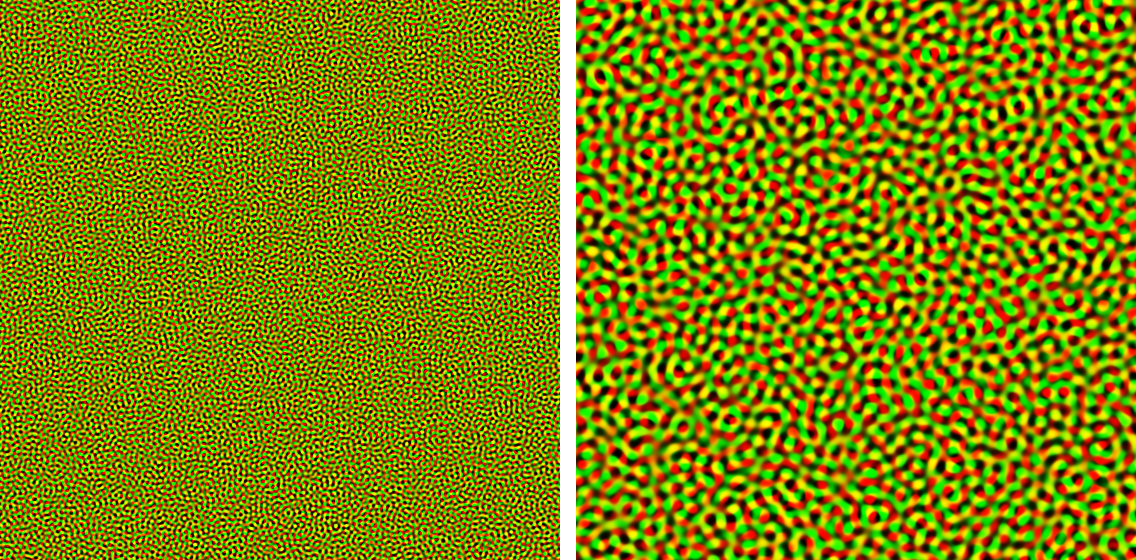
Left, the full canvas; right, a detail of the centre.
Reproduce this texture procedurally as a WebGL 2 fragment shader.

```glsl
#version 300 es
precision highp float;

uniform vec2 u_resolution;
out vec4 fragColor;

const float PI = 3.14159;
const int WAVES = 56;

float hash(float n) {
    return fract(sin(n * 12.9898 + 4.137) * 43758.5);
}

// Band-limited field: plane waves of similar length in all directions,
// with zero mean and unit variance.
float wormField(vec2 p, float seed) {
    float sum = 0.0;
    for (int i = 0; i < WAVES; i++) {
        float id = float(i) + seed;
        float angle = PI * (float(i) + hash(id)) / float(WAVES);
        float cycles = mix(80.0, 128.0, hash(id + 71.3));
        float phase = hash(id + 153.7);
        vec2 direction = vec2(cos(angle), sin(angle));
        sum += sin(2.0 * PI * (cycles * dot(p, direction) + phase));
    }
    return sum * sqrt(2.0 / float(WAVES));
}

// Soft limit that spreads the field evenly over 0 to 1.
float toneCurve(float field) {
    return 0.5 + 0.5 * tanh(1.05 * field);
}

void main() {
    vec2 p = gl_FragCoord.xy / min(u_resolution.x, u_resolution.y);

    // Red and green worms, slightly avoiding each other
    float redField = wormField(p, 11.0);
    float greenField = wormField(p, 347.0) - 0.06 * redField;

    fragColor = vec4(toneCurve(redField - 0.03), toneCurve(greenField), 0.0, 1.0);
}
```
